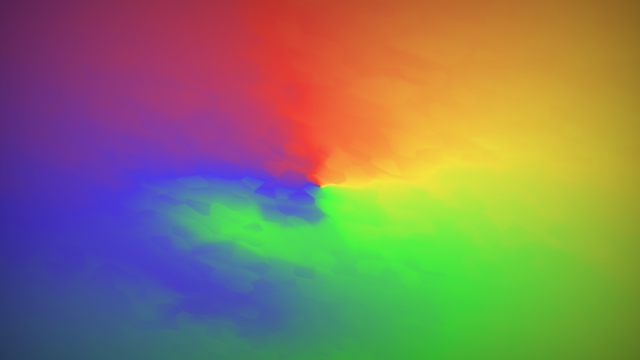
This background is drawn by a WebGL 1 fragment shader. Its source:

```glsl
precision highp float;
// Soft colour wheel turning about a point near the middle of the canvas.
// Gaussian swells bend the wheel into tongues, slanted cell facets ruffle
// the borders between the hues, and a vignette darkens the rim.

uniform vec2 u_resolution;

const float ASPECT = 16.0 / 9.0;
const float TAU = 6.2831853;
const float SLANT = -0.3;
const vec2 HUB = vec2(0.903, 0.486);

const vec3 RED = vec3(0.95, 0.25, 0.22);
const vec3 YELLOW = vec3(0.97, 0.90, 0.25);
const vec3 GREEN = vec3(0.30, 1.00, 0.27);
const vec3 BLUE = vec3(0.32, 0.24, 0.93);

vec2 hash22(vec2 p) {
  vec3 q = fract(p.xyx * vec3(0.1031, 0.1030, 0.0973));
  q += dot(q, q.yzx + 33.33);
  return fract((q.xx + q.yz) * q.zy);
}

vec2 rotate(vec2 p, float angle) {
  float c = cos(angle);
  float s = sin(angle);
  return vec2(c * p.x + s * p.y, c * p.y - s * p.x);
}

// Random offset per scattered cell, with softly blended cell borders
vec2 facets(vec2 p, float sharpness) {
  vec2 cell = floor(p);
  vec2 sum = vec2(0.0);
  float total = 0.0;
  for (int j = -1; j <= 1; j++) {
    for (int i = -1; i <= 1; i++) {
      vec2 id = cell + vec2(float(i), float(j));
      vec2 toSite = id + hash22(id) - p;
      float weight = exp(-sharpness * dot(toSite, toSite));
      sum += weight * (2.0 * hash22(id + 71.0) - 1.0);
      total += weight;
    }
  }
  return sum / max(total, 1e-6);
}

// Slanted elliptical swell, 1 at its centre
float swell(vec2 p, vec2 centre, vec2 radius, float angle) {
  vec2 d = rotate(p - centre, angle) / radius;
  return exp(-dot(d, d));
}

// Wheel position: 0 red, 1 yellow, 2 green, 3 blue, 4 red again
float wheelPosition(vec2 p) {
  vec2 d = p - HUB;
  float t = 4.0 * atan(d.x, d.y + 1e-5) / TAU;
  t += 0.60 * swell(p, vec2(1.25, 0.213), vec2(0.463, 0.255), 0.0);
  t += 0.25 * swell(p, vec2(0.394, 0.815), vec2(0.81, 0.39), 0.0);
  t += 0.28 * swell(p, vec2(0.625, 0.167), vec2(0.35, 0.085), SLANT);
  t -= 0.78 * swell(p, vec2(0.66, 0.38), vec2(0.22, 0.088), SLANT);
  t += 0.30 * swell(p, vec2(0.856, 0.572), vec2(0.105), 0.0);
  t -= 0.25 * swell(p, vec2(1.04, 0.549), vec2(0.162, 0.12), 0.0);
  return mod(t, 4.0);
}

vec3 wheelColour(float t) {
  vec3 colour = mix(RED, YELLOW, clamp(t, 0.0, 1.0));
  colour = mix(colour, GREEN, clamp(t - 1.0, 0.0, 1.0));
  colour = mix(colour, BLUE, clamp(t - 2.0, 0.0, 1.0));
  return mix(colour, RED, clamp(t - 3.0, 0.0, 1.0));
}

float vignette(vec2 uv) {
  float side = abs(2.0 * uv.x - 1.0);
  float rise = 2.0 * uv.y - 1.07;
  return (1.0 - 0.32 * side * side * side) * (1.0 - 0.25 * rise * rise);
}

void main() {
  vec2 uv = gl_FragCoord.xy / u_resolution;
  vec2 p = uv * vec2(ASPECT, 1.0);

  // Ruffle the plane with broad, then fine slanted facets
  vec2 slanted = rotate(p, SLANT);
  vec2 ruffle = 0.022 * facets(slanted * vec2(6.0, 14.0) + 20.0, 14.0);
  ruffle += 0.015 * facets(slanted * vec2(17.0, 32.0) + 50.0, 18.0);

  vec3 colour = wheelColour(wheelPosition(p + ruffle));
  gl_FragColor = vec4(colour * vignette(uv), 1.0);
}
```
